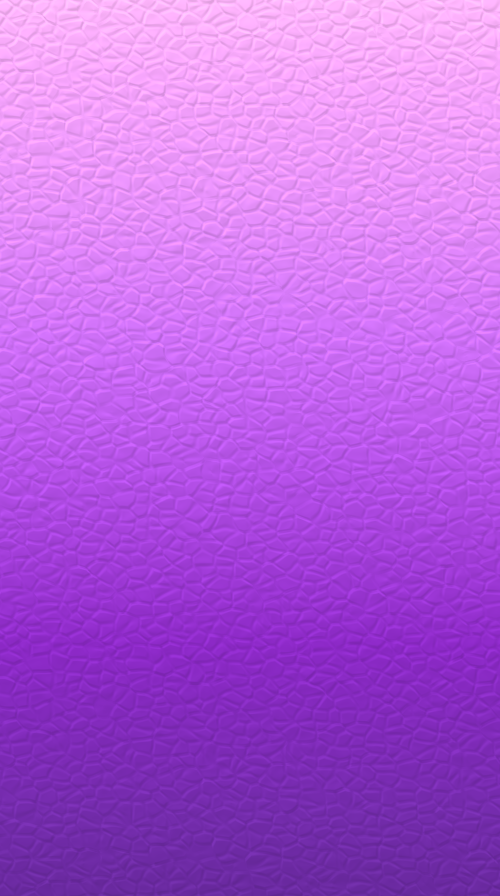
Give the GLSL for this background, as a Shadertoy shader.

```glsl
const int STOPS = 8;
const float STOP_HEIGHT[STOPS] = float[](0.0, 0.09, 0.28, 0.47, 0.625, 0.77, 0.92, 1.0);
const vec3 STOP_COLOUR[STOPS] = vec3[](
    vec3(0.41, 0.16, 0.62), vec3(0.45, 0.17, 0.67),
    vec3(0.55, 0.16, 0.78), vec3(0.70, 0.31, 0.90),
    vec3(0.81, 0.44, 0.97), vec3(0.90, 0.56, 0.98),
    vec3(0.97, 0.65, 0.99), vec3(1.00, 0.71, 0.99));
const vec2 CELL_DENSITY = vec2(54.0, 76.0);     // cells per canvas height
const vec2 LIGHT_STEP = vec2(-0.0007, 0.0018);  // towards the light
const float WARP = 0.45;
const float CREASE_WIDTH = 0.32;
const float CREASE_DEPTH = 0.55;
const float FACET_TILT = 0.9;
const float GRAIN_DEPTH = 0.45;
const float RELIEF_LOW = 0.11;
const float RELIEF_HIGH = 0.15;

vec2 hash22(vec2 p) {
    vec3 q = fract(p.xyx * vec3(0.1031, 0.1030, 0.0973));
    q += dot(q, q.yzx + 33.33);
    return fract((q.xx + q.yz) * q.zy);
}

float cornerSlope(vec2 cell, vec2 corner, vec2 f) {
    return dot(hash22(cell + corner) * 2.0 - 1.0, f - corner);
}

float gradientNoise(vec2 p) {
    vec2 i = floor(p), f = p - i;
    vec2 u = f * f * f * (f * (f * 6.0 - 15.0) + 10.0);
    float low = mix(cornerSlope(i, vec2(0, 0), f), cornerSlope(i, vec2(1, 0), f), u.x);
    float high = mix(cornerSlope(i, vec2(0, 1), f), cornerSlope(i, vec2(1, 1), f), u.x);
    return mix(low, high, u.y);
}

// Tilted facets divided by creases, with soft bumps on top
float crumpleHeight(vec2 uv) {
    vec2 p = uv * CELL_DENSITY + 20.0;
    p += WARP * vec2(gradientNoise(p * 0.7), gradientNoise(p * 0.7 + 47.0));
    vec2 i = floor(p);
    float nearest = 8.0, second = 8.0, facet = 0.0;
    for (int y = -1; y <= 1; y++)
    for (int x = -1; x <= 1; x++) {
        vec2 cell = i + vec2(x, y);
        vec2 offset = cell + hash22(cell) - p;
        float d = length(offset);
        if (d < nearest) {
            second = nearest;
            nearest = d;
            facet = dot(hash22(cell + 91.0) - 0.5, offset);
        } else {
            second = min(second, d);
        }
    }
    float crease = smoothstep(0.0, CREASE_WIDTH, second - nearest);
    return crease * (CREASE_DEPTH + FACET_TILT * facet)
         + GRAIN_DEPTH * gradientNoise(p * 1.3 + 13.0);
}

vec3 verticalGradient(float h) {
    vec3 colour = STOP_COLOUR[0];
    for (int i = 1; i < STOPS; i++) {
        float t = clamp((h - STOP_HEIGHT[i - 1]) / (STOP_HEIGHT[i] - STOP_HEIGHT[i - 1]), 0.0, 1.0);
        colour = mix(colour, STOP_COLOUR[i], t);
    }
    return colour;
}

void mainImage(out vec4 fragColor, in vec2 fragCoord) {
    vec2 uv = fragCoord / iResolution.y;
    vec3 colour = verticalGradient(uv.y);

    // Emboss: slope of the surface along the light
    float slope = crumpleHeight(uv - LIGHT_STEP) - crumpleHeight(uv + LIGHT_STEP);
    float relief = clamp(slope, -0.8, 0.8) * mix(RELIEF_LOW, RELIEF_HIGH, smoothstep(0.1, 0.7, uv.y));
    colour *= 1.0 + relief;
    colour += 0.25 * max(relief, 0.0) * (1.0 - colour);

    fragColor = vec4(clamp(colour, 0.0, 1.0), 1.0);
}
```
